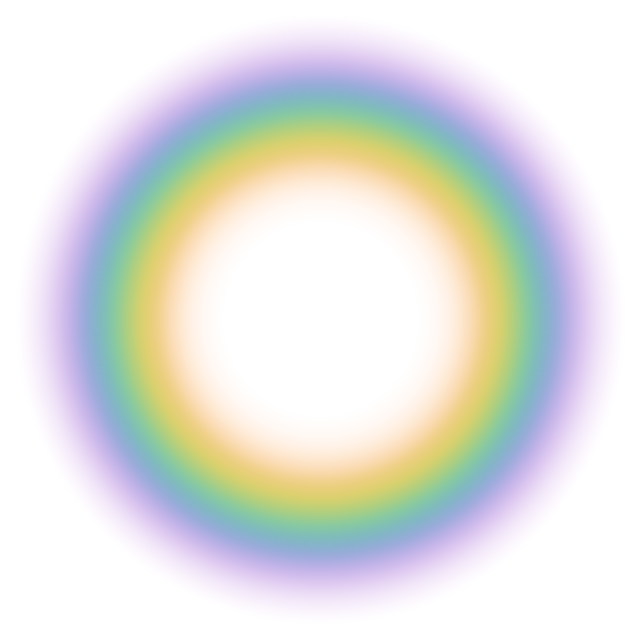
Give the GLSL for this background, as a Shadertoy shader.

```glsl
#define CENTER vec2(0.501, 0.501)
#define INNER_RADIUS 0.148
#define OUTER_RADIUS 0.478
#define STOP_COUNT 16

// Ring colours, evenly spaced from the inner to the outer radius
const vec3 RING[STOP_COUNT] = vec3[STOP_COUNT](
    vec3(1.00, 1.00, 1.00), vec3(1.00, 0.985, 0.975),
    vec3(1.00, 0.96, 0.93), vec3(0.995, 0.92, 0.84),
    vec3(0.98, 0.86, 0.70), vec3(0.93, 0.815, 0.52),
    vec3(0.85, 0.815, 0.44), vec3(0.69, 0.81, 0.50),
    vec3(0.535, 0.785, 0.635), vec3(0.51, 0.72, 0.76),
    vec3(0.60, 0.675, 0.85), vec3(0.75, 0.70, 0.905),
    vec3(0.865, 0.785, 0.94), vec3(0.935, 0.885, 0.97),
    vec3(0.98, 0.955, 0.99), vec3(1.00, 1.00, 1.00));

vec3 ringStop(int index) {
    return RING[clamp(index, 0, STOP_COUNT - 1)];
}

// Catmull-Rom blend between neighbouring stops
vec3 ringColor(float radius) {
    float span = clamp((radius - INNER_RADIUS) / (OUTER_RADIUS - INNER_RADIUS), 0.0, 1.0);
    float position = span * float(STOP_COUNT - 1);
    int index = int(floor(position));
    float t = fract(position);

    vec3 before = ringStop(index - 1);
    vec3 start = ringStop(index);
    vec3 end = ringStop(index + 1);
    vec3 after = ringStop(index + 2);

    vec3 linear = end - before;
    vec3 quadratic = 2.0 * before - 5.0 * start + 4.0 * end - after;
    vec3 cubic = 3.0 * (start - end) + after - before;
    return start + 0.5 * t * (linear + t * (quadratic + t * cubic));
}

void mainImage(out vec4 fragColor, in vec2 fragCoord) {
    // Centred coordinates in units of the shorter side
    float side = min(iResolution.x, iResolution.y);
    vec2 point = (fragCoord - CENTER * iResolution.xy) / side;

    fragColor = vec4(clamp(ringColor(length(point)), 0.0, 1.0), 1.0);
}
```
